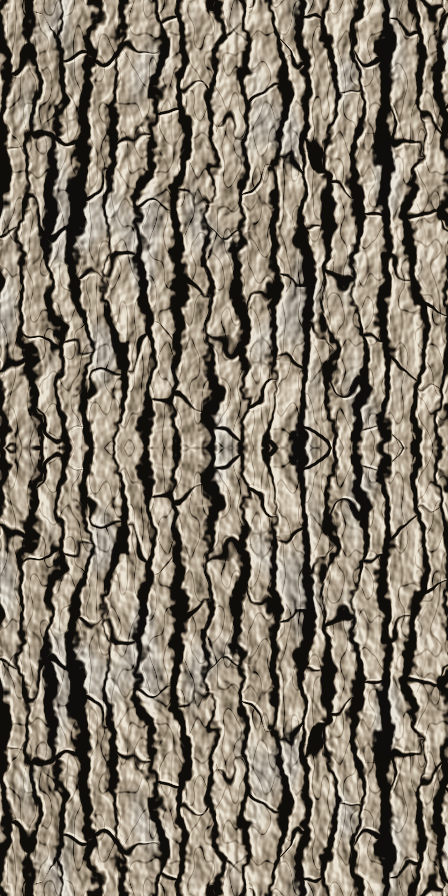
This texture is drawn by a Shadertoy shader. Its source:

```glsl
// Sunlit tree bark: long wavering ridges, broken into flaky plates by dark furrows.

const float COLUMNS = 15.0;         // ridges across the canvas width
const float ROWS = 4.5;             // plates per canvas width of height
const float FURROW_WIDTH = 0.075;   // half width, in ridge widths
const float CRACK_WIDTH = 0.035;
const float ROUGHNESS = 0.75;
const float FLAKE_STEP = 0.2;
const float PLATE_TONE = 0.63;
const vec2 LIGHT_STEP = vec2(-0.0050, 0.0035);

const vec3 PALETTE[6] = vec3[6](
    vec3(0.06, 0.05, 0.04), vec3(0.31, 0.27, 0.22), vec3(0.49, 0.44, 0.36),
    vec3(0.65, 0.59, 0.51), vec3(0.78, 0.73, 0.65), vec3(0.92, 0.89, 0.83));
const float STOPS[6] = float[6](0.06, 0.19, 0.345, 0.53, 0.73, 0.93);

float hash(vec2 cell) {
    vec3 q = fract(cell.xyx * 0.1031);
    q += dot(q, q.yzx + 33.33);
    return fract((q.x + q.y) * q.z);
}

float cornerSlope(vec2 cell, vec2 offset) {
    float angle = 6.2832 * hash(cell);
    return dot(vec2(cos(angle), sin(angle)), offset);
}

// Gradient noise, roughly -0.7 to 0.7
float noise(vec2 p) {
    vec2 i = floor(p), f = fract(p);
    vec2 u = f * f * f * (f * (f * 6.0 - 15.0) + 10.0);
    vec2 e = vec2(1.0, 0.0);
    float low = mix(cornerSlope(i, f), cornerSlope(i + e, f - e), u.x);
    float high = mix(cornerSlope(i + e.yx, f - e.yx), cornerSlope(i + e.xx, f - e.xx), u.x);
    return mix(low, high, u.y);
}

float roughness(vec2 p) {
    float sum = 0.0, amplitude = 1.0;
    vec2 q = p * vec2(23.0, 15.0) + 40.0;
    for (int i = 0; i < 3; i++) {
        sum += amplitude * noise(q);
        q = q * 2.03 + 17.3;
        amplitude *= 0.6;
    }
    return sum;
}

// x: surface height, y: plate mask (0 inside furrows and cracks)
vec2 bark(vec2 p) {
    // Bend the ridges at several scales
    float x = p.x * COLUMNS + 20.0
        + 0.90 * noise(p * vec2(2.5, 1.6) + 3.0)
        + 0.45 * noise(p * vec2(9.0, 7.0) + 11.0)
        + 0.28 * noise(p * vec2(28.0, 20.0) + 5.0)
        + 0.12 * noise(p * 65.0);

    // Furrows between ridges wander, widen and close
    float border = floor(x + 0.5);
    float offset = x - border - 0.4 * noise(vec2(border * 5.3 + 0.4, p.y * 3.0));
    float width = FURROW_WIDTH + 0.24 * noise(vec2(border * 3.7 + 0.5, p.y * 4.5 + 9.0));
    float furrow = abs(offset) - width;
    float column = border - step(offset, 0.0);

    // Slanted cracks cut each ridge into plates
    float tilt = 0.5 * (hash(vec2(column, 71.0)) - 0.5);
    float y = p.y * ROWS + 9.0 * hash(vec2(column, 5.0)) + tilt * (x - column)
        + 0.6 * noise(vec2(column * 4.1 + 0.3, p.y * 3.0))
        + 0.28 * noise(p * vec2(19.0, 15.0) + 31.0);
    float crack = (0.5 - abs(fract(y) - 0.5)) * COLUMNS / ROWS
        - CRACK_WIDTH - 0.2 * noise(p * 12.0 + 51.0);

    float plate = smoothstep(-0.03, 0.12, min(furrow, crack));
    float rise = 0.2 * hash(vec2(column, floor(y)));
    float flake = smoothstep(-0.05, 0.05, noise(p * vec2(19.0, 11.0) + 77.0));
    float height = 0.55 * plate + rise + FLAKE_STEP * flake + ROUGHNESS * roughness(p);
    return vec2(height, plate);
}

vec3 barkColor(float tone) {
    vec3 color = PALETTE[0];
    for (int i = 1; i < 6; i++) {
        float blend = (tone - STOPS[i - 1]) / (STOPS[i] - STOPS[i - 1]);
        color = mix(color, PALETTE[i], clamp(blend, 0.0, 1.0));
    }
    return color;
}

void mainImage(out vec4 fragColor, in vec2 fragCoord) {
    // The bark is mirrored about the middle of the canvas
    vec2 p = fragCoord / iResolution.x;
    p.y = abs(p.y - 0.5 * iResolution.y / iResolution.x);

    // Light from the upper left
    vec2 surface = bark(p);
    float lit = clamp(surface.x - bark(p + LIGHT_STEP).x, -0.6, 0.5);

    // Fine splits and broad stains
    float split = 1.0 - smoothstep(0.0, 0.06, abs(noise(p * vec2(30.0, 13.0) + 90.0)));
    float stain = noise(p * vec2(5.0, 3.0) + 60.0);
    float tone = PLATE_TONE + 0.95 * lit + 0.2 * roughness(p) + 0.15 * stain - 0.28 * split;
    tone = mix(0.04, tone, surface.y);

    // Weathered grey patches
    vec3 color = barkColor(tone);
    vec3 grey = dot(color, vec3(0.3, 0.59, 0.11)) * vec3(1.0, 1.0, 0.98);
    float weathering = smoothstep(0.05, 0.35, noise(p * vec2(11.0, 5.0) + 23.0));
    fragColor = vec4(mix(color, grey, 0.45 * weathering), 1.0);
}
```
